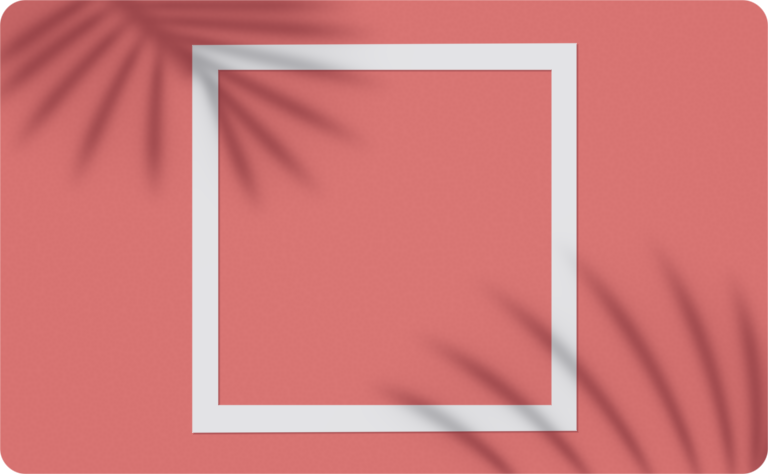
Reproduce this background procedurally as a WebGL 2 fragment shader.

```glsl
#version 300 es
precision highp float;
// Square white paper frame on a coral wall, crossed by soft palm-leaf shadows.
uniform vec2 u_resolution;
out vec4 outColor;

const vec3 WALL = vec3(0.845, 0.452, 0.445);
const vec3 WALL_SHADE = vec3(0.47, 0.17, 0.20);
const vec3 PAPER = vec3(0.89, 0.89, 0.90);
const vec3 PAPER_SHADE = vec3(0.46, 0.46, 0.48);
const vec3 PAGE = vec3(1.0);
const float PI = 3.14159;

float hash(vec2 p) {
    return fract(sin(dot(p, vec2(127.1, 311.7))) * 43758.5);
}

float boxDistance(vec2 p, vec2 halfSize, float radius) {
    vec2 d = abs(p) - halfSize + radius;
    return length(max(d, 0.0)) + min(max(d.x, d.y), 0.0) - radius;
}

float frameDistance(vec2 p) {
    vec2 q = p - vec2(0.811, 0.498);
    float inner = boxDistance(q - vec2(0.001), vec2(0.3515, 0.3535), 0.0);
    q.y -= 0.005 * q.x;
    return max(boxDistance(q, vec2(0.4055, 0.409), 0.0), -inner);
}

float coverage(float d, float softness) {
    return 1.0 - smoothstep(-softness, softness, d);
}

// Cellular noise: distance to the nearest jittered point
float cellular(vec2 p) {
    vec2 cell = floor(p);
    float nearest = 1.0;
    for (int y = -1; y <= 1; y++) {
        for (int x = -1; x <= 1; x++) {
            vec2 c = cell + vec2(x, y);
            vec2 point = c + vec2(hash(c), hash(c + 19.7));
            nearest = min(nearest, distance(p, point));
        }
    }
    return nearest;
}

// One blurred leaf, bowed to the right of its direction
float leafShadow(vec2 p, vec2 base, float angle, float len, float bow) {
    vec2 dir = vec2(cos(angle), sin(angle));
    vec2 q = p - base;
    float along = dot(q, dir) / len;
    float across = dot(q, vec2(-dir.y, dir.x));
    across += bow * len * 4.0 * along * (1.0 - along);
    float width = mix(0.015, 0.021, smoothstep(0.0, 0.6, along));
    float fade = smoothstep(-0.15, 0.2, along) * (1.0 - smoothstep(0.60, 1.08, along));
    float core = exp(-across * across / (width * width));
    float halo = exp(-across * across / (width * width * 7.0));
    return fade * (0.42 * core + 0.10 * halo);
}

// Light left by a fan of leaves; x and y of each range are its first and last leaf
float frondLight(vec2 p, vec2 first, vec2 last, vec2 degreesRange, vec2 lengths,
                 float swell, float turnPower, float packing, float bow, int count) {
    float light = 1.0;
    for (int i = 0; i < count; i++) {
        float t = float(i) / float(count - 1);
        vec2 base = mix(first, last, 1.0 - pow(1.0 - t, packing));
        float angle = radians(mix(degreesRange.x, degreesRange.y, pow(t, turnPower)));
        float len = mix(lengths.x, lengths.y, t) + swell * sin(PI * t);
        light *= 1.0 - leafShadow(p, base, angle, len, bow);
    }
    return light;
}

float stemShadow(vec2 p, vec2 a, vec2 b, float width) {
    vec2 ab = b - a;
    float t = clamp(dot(p - a, ab) / dot(ab, ab), 0.0, 1.0);
    float d = distance(p, a + ab * t) / width;
    return exp(-d * d);
}

void main() {
    vec2 p = gl_FragCoord.xy / u_resolution.y;
    float aspect = u_resolution.x / u_resolution.y;
    float pixel = 1.0 / u_resolution.y;

    // Palm shadows: two sides of the upper frond, then the lower one
    float light = frondLight(p, vec2(0.20, 1.011), vec2(0.338, 0.895),
        vec2(-145.0, -92.0), vec2(0.29, 0.32), 0.06, 2.0, 1.0, 0.02, 5);
    light *= frondLight(p, vec2(0.274, 0.989), vec2(0.432, 0.842),
        vec2(0.0, -68.0), vec2(0.475, 0.316), 0.085, 1.8, 1.0, 0.0, 6);
    light *= frondLight(p, vec2(1.097, -0.023), vec2(1.603, -0.013),
        vec2(146.0, 83.0), vec2(0.38, 0.317), 0.23, 1.3, 2.0, 0.06, 7);
    light *= 1.0 - 0.4 * stemShadow(p, vec2(0.24, 1.02), vec2(0.40, 0.86), 0.03);
    light *= 1.0 - 0.18 * stemShadow(p, vec2(0.0, 1.0), vec2(0.2, 1.0), 0.16);
    float shadow = 1.0 - light;

    // Wall with a gentle glow and fine grain
    vec2 fromGlow = (p - vec2(0.85, 0.52)) / vec2(0.8, 0.6);
    vec3 wall = WALL + vec3(0.008, 0.018, 0.014) * (exp(-dot(fromGlow, fromGlow)) - 0.4);
    wall += 0.012 * (cellular(p * 110.0) - 0.45);
    wall = mix(wall, WALL_SHADE, shadow);

    // Paper frame and its thin cast edge
    float edge = coverage(frameDistance(p - vec2(0.003, -0.003)), 0.003);
    vec3 color = mix(wall, WALL_SHADE, 0.5 * edge);
    vec3 paper = mix(PAPER, PAPER_SHADE, 0.85 * shadow);
    color = mix(color, paper, coverage(frameDistance(p), pixel));

    // Rounded card corners
    vec2 center = vec2(aspect, 1.0) * 0.5;
    float card = boxDistance(p - center, center, 0.055);
    outColor = vec4(mix(PAGE, color, coverage(card, pixel)), 1.0);
}
```
